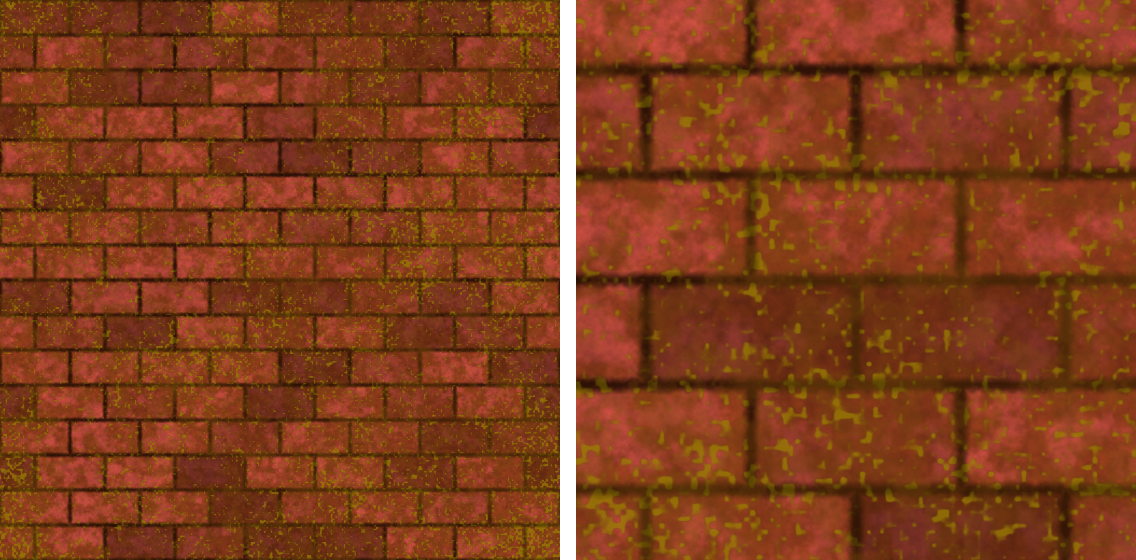
Left: the whole. Right: its middle third, enlarged.
Reproduce this texture procedurally as a WebGL 2 fragment shader.

```glsl
#version 300 es
precision highp float;

uniform vec2 u_resolution;
out vec4 fragColor;

float hash(vec2 p) {
    vec3 q = fract(p.xyx * 0.1031);
    q += dot(q, q.yzx + 33.33);
    return fract((q.x + q.y) * q.z);
}

// Value noise that wraps after the given number of cells
float noise(vec2 uv, float cells, float seed) {
    vec2 p = uv * cells;
    vec2 i = floor(p);
    vec2 f = fract(p);
    f = f * f * (3.0 - 2.0 * f);
    vec2 a = mod(i, cells) + seed;
    vec2 b = mod(i + 1.0, cells) + seed;
    return mix(mix(hash(a), hash(vec2(b.x, a.y)), f.x),
               mix(hash(vec2(a.x, b.y)), hash(b), f.x), f.y);
}

float fbm(vec2 uv, float cells, float seed) {
    float sum = 0.0;
    float weight = 0.5;
    for (int k = 0; k < 4; k++) {
        sum += weight * noise(uv, cells, seed);
        cells *= 2.0;
        seed += 17.0;
        weight *= 0.6;
    }
    return sum / 1.088;
}

void main() {
    vec2 uv = gl_FragCoord.xy / u_resolution;

    // Running bond: 8 bricks across, 16 courses, alternate courses shifted
    vec2 grid = uv * vec2(8.0, 16.0);
    grid.x += 0.5 * (1.0 - mod(floor(grid.y), 2.0));
    vec2 id = floor(grid);
    id.x = mod(id.x, 8.0);
    vec2 toEdge = 0.5 - abs(fract(grid) - 0.5);
    float edge = min(toEdge.x * 2.0, toEdge.y);

    float patches = fbm(uv, 6.0, 5.0);
    float mottle = fbm(uv, 56.0, 71.0);
    float grain = fbm(uv, 150.0, 139.0);

    // Fired clay, a few bricks much darker than the rest
    float tone = smoothstep(-0.15, 0.7, hash(id + 43.0));
    vec3 brick = mix(vec3(0.43, 0.17, 0.13), vec3(0.72, 0.28, 0.23), tone);
    brick *= 0.9 + 0.2 * fbm(uv, 20.0, 211.0);

    // Brown weathering, heavier in broad patches and along the edges
    float stain = mottle + 0.5 * (patches - 0.5) + 0.1 * (1.0 - smoothstep(0.05, 0.3, edge));
    vec3 brown = mix(vec3(0.37, 0.15, 0.05), vec3(0.51, 0.21, 0.08), tone);
    vec3 color = mix(brick, brown, 0.85 * smoothstep(0.3, 0.66, stain));
    color *= 0.82 + 0.36 * grain;

    // Soft dark joints
    float joint = 1.0 - smoothstep(0.005, 0.105, edge + 0.04 * (grain - 0.5));
    vec3 mortar = mix(vec3(0.14, 0.05, 0.01), vec3(0.27, 0.14, 0.02), smoothstep(0.35, 0.65, patches));
    color = mix(color, mortar, 0.9 * joint);

    // Thin olive film under fine moss specks, gathered in loose drifts
    float drift = 0.32 * (fbm(uv, 8.0, 307.0) - 0.5) + 0.2 * (patches - 0.5);
    drift += 0.05 * (1.0 - smoothstep(0.05, 0.25, edge));
    float film = smoothstep(0.42, 0.68, fbm(uv, 64.0, 353.0) + drift);
    color = mix(color, vec3(0.46, 0.27, 0.05), 0.35 * film);
    float speck = 0.6 * noise(uv, 260.0, 401.0) + 0.4 * fbm(uv, 100.0, 457.0);
    float growth = smoothstep(0.56, 0.82, speck + 1.2 * drift);
    vec3 moss = mix(vec3(0.42, 0.28, 0.02), vec3(0.60, 0.49, 0.01), growth);
    moss *= 1.0 - 0.35 * joint;
    color = mix(color, moss, 0.75 * growth);

    fragColor = vec4(color, 1.0);
}
```
